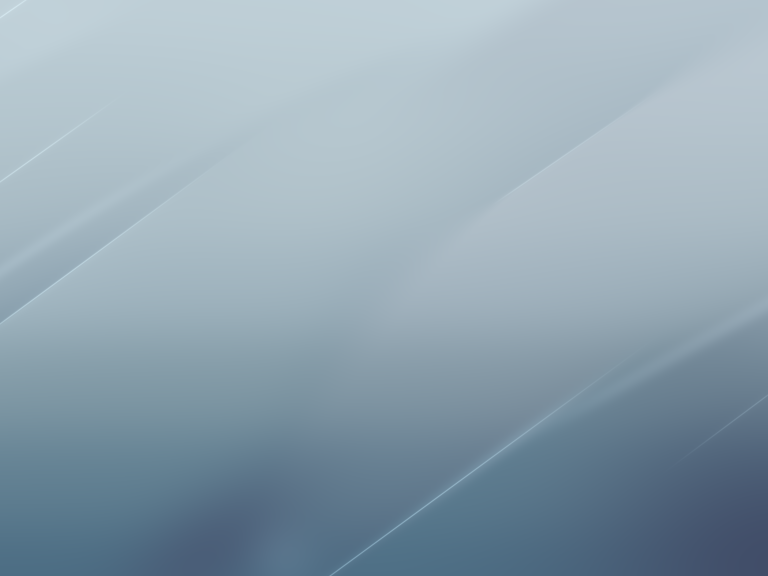
Give the GLSL for this background, as a Shadertoy shader.

```glsl
#define LINE_WIDTH 0.0013
#define LINE_GLOW 0.12
#define FOLD_SHADE 0.060
#define SLATE vec3(0.28, 0.33, 0.44)
#define PLUM vec3(0.25, 0.28, 0.39)
#define TEAL vec3(0.32, 0.47, 0.55)
#define GLINT vec3(0.90, 1.0, 0.98)

const vec3 SKY[7] = vec3[7](
    vec3(0.290, 0.420, 0.510), vec3(0.380, 0.500, 0.570),
    vec3(0.505, 0.600, 0.647), vec3(0.630, 0.708, 0.750),
    vec3(0.685, 0.755, 0.788), vec3(0.714, 0.783, 0.815),
    vec3(0.748, 0.812, 0.843));

// Smooth vertical ramp through evenly spaced colours
vec3 skyRamp(float height) {
    float level = clamp(height, 0.0, 1.0) * 6.0;
    vec3 sum = vec3(0.0);
    float total = 0.0;
    for (int i = 0; i < 7; i++) {
        float offset = level - float(i);
        float weight = exp(-2.2 * offset * offset);
        sum += weight * SKY[i];
        total += weight;
    }
    return sum / total;
}

// x: position along the segment from 0 to 1, y: signed distance, positive above
vec2 segmentSpace(vec2 p, vec2 a, vec2 b) {
    vec2 span = b - a;
    vec2 q = p - a;
    return vec2(dot(q, span) / dot(span, span),
                (span.x * q.y - span.y * q.x) / length(span));
}

float bell(float d, float width) {
    return exp(-d * d / (width * width));
}

float blob(vec2 p, vec2 center, vec2 radius) {
    vec2 q = (p - center) / radius;
    return exp(-dot(q, q));
}

// Thin highlight that fades towards its far end
float streak(vec2 p, vec2 a, vec2 b) {
    vec2 s = segmentSpace(p, a, b);
    float fade = smoothstep(-0.15, 0.05, s.x) * smoothstep(1.0, 0.2, s.x);
    float width = max(LINE_WIDTH, 0.55 / iResolution.y);
    return fade * (bell(s.y, width) + 0.14 * bell(s.y, 0.008));
}

// Shade on the positive side of an edge, fading away from it
float foldSide(float d, float softness, float reach) {
    return smoothstep(-softness, softness, d) * exp(-max(d, 0.0) / reach);
}

void mainImage(out vec4 fragColor, in vec2 fragCoord) {
    vec2 p = fragCoord / iResolution.xy * vec2(4.0 / 3.0, 1.0);
    vec3 color = skyRamp(p.y);

    // Broad tints
    vec2 s = segmentSpace(p, vec2(0.33, 0.0), vec2(0.53, 0.15));
    color = mix(color, SLATE, 0.65 * bell(s.x - 0.2, 0.75) * bell(s.y - 0.015, 0.09));
    color += 0.04 * blob(p, vec2(0.49, 0.03), vec2(0.06, 0.06));
    color += vec3(0.018, 0.015, 0.012) * blob(p, vec2(0.60, 0.72), vec2(0.25, 0.20));

    // Curved fold through the centre, dissolving downwards
    float bendLow = max(0.76 - p.x, 0.0);
    float bendHigh = max(p.x - 1.146, 0.0);
    float edge = 0.653 + 0.687 * (p.x - 0.868)
               - 2.3 * bendLow * bendLow - 0.9 * bendHigh * bendHigh;
    float d = (p.y - edge) / (1.25 + 0.9 * bendLow);
    float softness = 0.004 + 0.075 * smoothstep(0.92, 0.60, p.x)
                   + 0.045 * smoothstep(1.05, 1.33, p.x);
    float along = smoothstep(0.36, 0.72, p.x);
    color -= vec3(0.034, 0.032, 0.026) * along * foldSide(d, softness, 0.13);
    color += vec3(0.016, 0.004, 0.007) * along * foldSide(-d, softness, 0.30);

    // Lower right sheet: grey above its edge, teal below
    s = segmentSpace(p, vec2(0.573, 0.0), vec2(1.128, 0.406));
    float onSheet = smoothstep(-0.15, 0.2, s.x) * smoothstep(1.15, 0.5, s.x);
    color += vec3(0.006, -0.018, -0.014) * onSheet * foldSide(s.y, 0.025, 0.15);
    color = mix(color, TEAL, 0.35 * onSheet * foldSide(-s.y, 0.025, 0.16));
    color += 0.05 * bell(s.y, 0.014) * bell(s.x - 0.55, 0.28);

    // Plum corner and the soft ridge over it
    color = mix(color, PLUM, 0.82 * blob(p, vec2(1.36, 0.02), vec2(0.34, 0.25)));
    s = segmentSpace(p, vec2(0.87, 0.215), vec2(1.333, 0.472));
    float ridge = smoothstep(0.0, 0.9, s.x);
    color -= vec3(0.075, 0.075, 0.065) * ridge * foldSide(-s.y, 0.035, 0.18);
    color -= 0.040 * ridge * foldSide(s.y, 0.035, 0.09);
    color += 0.050 * smoothstep(-0.1, 0.5, s.x) * bell(s.y, 0.015);

    // Left fold, dark above its edge
    s = segmentSpace(p, vec2(0.0, 0.4375), vec2(0.434, 0.757));
    float leftFade = smoothstep(1.2, 0.0, s.x);
    color -= FOLD_SHADE * vec3(1.1, 1.0, 0.8) * leftFade * foldSide(s.y, 0.004, 0.11);
    color += 0.020 * leftFade * foldSide(-s.y, 0.004, 0.10);

    // Upper left ridge, flattening as it rises to the right
    float crest = 0.528 + 0.68 * p.x - 0.20 * p.x * p.x;
    d = (p.y - crest) / 1.17;
    color += 0.038 * smoothstep(0.50, 0.0, p.x) * bell(d, 0.012);
    float crestFade = smoothstep(0.1, 0.4, p.x) * smoothstep(1.0, 0.6, p.x);
    color -= vec3(0.024, 0.022, 0.018) * crestFade * foldSide(-d, 0.03, 0.06);

    // Pale veils in the top left and the top middle
    s = segmentSpace(p, vec2(0.0, 0.865), vec2(0.26, 1.0));
    color += 0.022 * smoothstep(1.2, 0.2, s.x) * foldSide(s.y, 0.025, 0.12);
    s = segmentSpace(p, vec2(0.80, 0.91), vec2(0.94, 1.0));
    color += 0.014 * smoothstep(-1.5, 0.5, s.x) * foldSide(s.y, 0.035, 0.18);
    color -= vec3(0.028, 0.037, 0.030) * smoothstep(-1.5, 1.0, s.x)
           * foldSide(-s.y, 0.045, 0.30);

    // Fine highlights
    float light = 0.9 * streak(p, vec2(0.0, 0.4375), vec2(0.434, 0.757));
    light += 0.7 * streak(p, vec2(0.0, 0.684), vec2(0.23, 0.848));
    light += 0.6 * streak(p, vec2(0.0, 0.969), vec2(0.10, 1.038));
    light += 1.4 * streak(p, vec2(0.573, 0.0), vec2(1.16, 0.430));
    light += 0.6 * streak(p, vec2(1.333, 0.314), vec2(1.14, 0.17));
    light += 0.4 * streak(p, vec2(0.89, 0.668), vec2(1.17, 0.8605));
    color += LINE_GLOW * GLINT * light;

    fragColor = vec4(clamp(color, 0.0, 1.0), 1.0);
}
```
